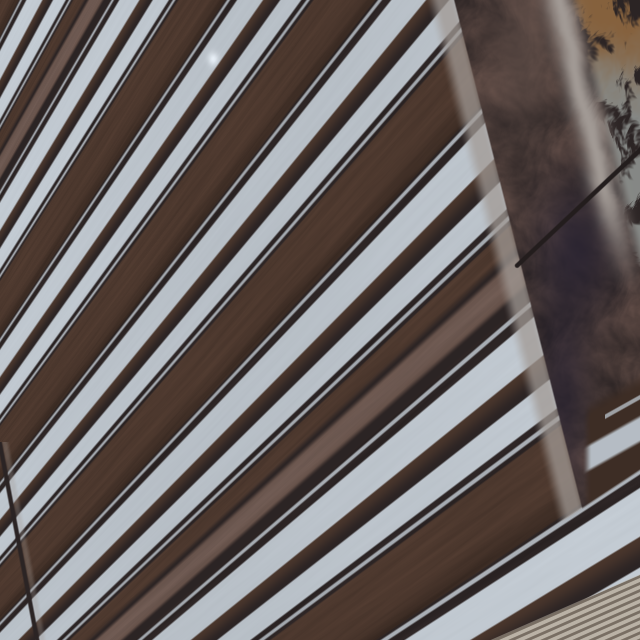
Reproduce this pattern procedurally as a three.js fragment shader.

```glsl
// Fan of dark wood planks and pale slats, crossed by a mottled frame and a ridged corner.
varying vec2 vUv;

const vec3 PALE = vec3(0.74, 0.77, 0.80);
const vec3 BROWN = vec3(0.30, 0.22, 0.18);
const vec3 DARK = vec3(0.17, 0.14, 0.14);
const vec3 RAIL = vec3(0.43, 0.35, 0.32);
const vec3 BEIGE = vec3(0.63, 0.60, 0.58);
const vec3 GOLD = vec3(0.52, 0.38, 0.24);
const vec3 INDIGO = vec3(0.15, 0.13, 0.19);
const vec2 FOCUS = vec2(-1.042, -1.083);  // point where the slats converge
const float SOFT = 0.0018;                // edge softness in canvas units

float band(float x, float a, float b, float soft) {
  return smoothstep(a - soft, a + soft, x) - smoothstep(b - soft, b + soft, x);
}

float blob(vec2 p, vec2 center, vec2 size) {
  vec2 q = (p - center) / size;
  return exp(-dot(q, q));
}

float segmentDistance(vec2 p, vec2 a, vec2 b) {
  vec2 d = b - a;
  return length(p - a - d * clamp(dot(p - a, d) / dot(d, d), 0.0, 1.0));
}

// Layered sines, each octave turned and warped by the one before; about -1 to 1.
float layeredSines(vec2 p) {
  float sum = 0.0, gain = 0.5;
  for (int i = 0; i < 5; i++) {
    sum += gain * sin(p.x + 1.7 * sin(p.y)) * cos(p.y + 0.8 * sin(p.x));
    p = mat2(1.5, 1.1, -1.1, 1.5) * p + sum + 2.3;
    gain *= 0.6;
  }
  return sum;
}

// One repeat: plank, thin edge, groove, slat, dark bar, slat, thin edge.
vec3 slatColor(float f, float id, float along, float soft) {
  float grain = layeredSines(vec2(along * 9.0, (f + id) * 42.0));
  float railed = 1.0 - step(0.5, mod(id, 4.0));
  float plankShade = 1.0 - 0.28 * smoothstep(0.24, 0.42, f) + 0.09 * grain;
  vec3 plank = BROWN * plankShade;
  vec3 rail = mix(BROWN, RAIL, 0.7 + 0.3 * sin((f - 0.16) * 20.0)) * (1.0 + 0.06 * grain);
  plank = mix(plank, DARK, railed * band(f, 0.13, 0.40, 0.025));
  plank = mix(plank, rail, railed * band(f, 0.17, 0.32, 0.02));

  vec3 col = DARK * (1.0 + 0.12 * grain);
  col = mix(col, plank, band(f, 0.012, 0.39, soft));
  vec3 bar = mix(BROWN * 0.95, DARK, smoothstep(0.67, 0.78, f));
  col = mix(col, bar, band(f, 0.66, 0.80, soft));
  vec3 pale = PALE * (1.0 + 0.015 * grain - 0.03 * sin(along * 2.5 + id));
  float slats = band(f, 0.48, 0.67, soft) + band(f, 0.79, 0.932, soft);
  float edges = band(f, 0.405, 0.428, soft) + band(f, 0.966, 0.988, soft);
  return mix(col, pale, clamp(slats + 0.85 * edges, 0.0, 1.0));
}

vec3 fan(vec2 p, float slope) {
  float u = 1.804 - slope;
  float k = u * (4.4 + 0.29 * u);
  float soft = SOFT * (4.4 + 0.58 * u) * sqrt(1.0 + slope * slope) / (p.x - FOCUS.x);
  return slatColor(fract(k), floor(k), length(p - FOCUS), soft);
}

// Worn frame, its bright rim and the ornate surface beyond; d runs across it.
vec3 frame(vec2 p, float d) {
  float mottle = layeredSines(p * vec2(24.0, 19.0));
  float fine = layeredSines(p * 85.0 + 4.0);
  vec3 col = mix(DARK, vec3(0.42, 0.33, 0.30), clamp(0.38 + 0.5 * mottle + 0.12 * fine, 0.0, 1.0));
  col = mix(col, RAIL, 0.55 * blob(p, vec2(0.82, 0.93), vec2(0.05, 0.14)));
  col = mix(col, INDIGO, 0.8 * blob(p, vec2(0.90, 0.61), vec2(0.06, 0.10)));
  col = mix(col, INDIGO, 0.65 * blob(p, vec2(0.88, 0.39), vec2(0.04, 0.16)));

  vec3 ornate = mix(vec3(0.52, 0.53, 0.52), GOLD, smoothstep(0.82, 0.97, p.y + 0.04 * mottle));
  float swirl = layeredSines(p * vec2(46.0, 30.0) + 1.0);
  ornate = mix(ornate, DARK, smoothstep(0.0, 0.4, swirl));
  ornate = mix(ornate, BROWN, 1.0 - smoothstep(0.48, 0.60, p.y));
  col = mix(col, ornate, smoothstep(0.175, 0.20, d));
  float rim = exp(-pow((d - 0.162 - 0.006 * mottle) / 0.022, 2.0));
  col = mix(col, BEIGE, rim * smoothstep(0.52, 0.72, p.y));

  // Pale slats reflected at the foot
  float q = p.y - 0.56 * (p.x - 0.918);
  float foot = smoothstep(0.910, 0.925, p.x);
  float strips = band(q, 0.264, 0.303, 0.004) + 0.8 * band(q, 0.330, 0.337, SOFT) * step(0.945, p.x);
  col = mix(col, BROWN * 0.8, foot * band(q, 0.20, 0.36, 0.015));
  return mix(col, PALE * 0.96, foot * strips);
}

vec3 ridges(float h) {
  float wave = 0.5 + 0.5 * sin(h * 570.0);
  return mix(vec3(0.47, 0.43, 0.39), vec3(0.73, 0.70, 0.65), smoothstep(0.1, 0.7, wave));
}

void main() {
  vec2 p = vUv;
  float slope = (p.y - FOCUS.y) / (p.x - FOCUS.x);
  float d = p.x - 0.9616 + 0.252 * p.y;
  float aboveFoot = smoothstep(0.659, 0.662, slope);
  vec3 col = fan(p, slope);

  // Soft reflection beside the frame, then the frame itself
  col = mix(col, BEIGE, 0.75 * band(d, -0.034, 0.004, 0.012) * aboveFoot);
  col = mix(col, frame(p, d), smoothstep(-SOFT, SOFT, d) * aboveFoot);

  // Ridged corner
  float h = p.y - 0.44 * (p.x - 0.768);
  col = mix(col, ridges(h), 1.0 - smoothstep(-SOFT, SOFT, h));

  // Dark seams and a small glint
  float leftSeam = p.x - 0.0586 + 0.19 * p.y;
  col = mix(col, BEIGE, 0.3 * band(leftSeam, 0.003, 0.012, 0.004) * step(p.y, 0.31));
  col = mix(col, DARK, band(leftSeam, -0.004, 0.003, SOFT) * step(p.y, 0.31));
  float rightSeam = segmentDistance(p, vec2(0.808, 0.585), vec2(1.01, 0.775));
  col = mix(col, DARK * 0.8, 1.0 - smoothstep(0.002, 0.005, rightSeam));
  col += 0.18 * blob(p, vec2(0.333, 0.908), vec2(0.008, 0.010));

  gl_FragColor = vec4(clamp(col, 0.0, 1.0), 1.0);
}
```
